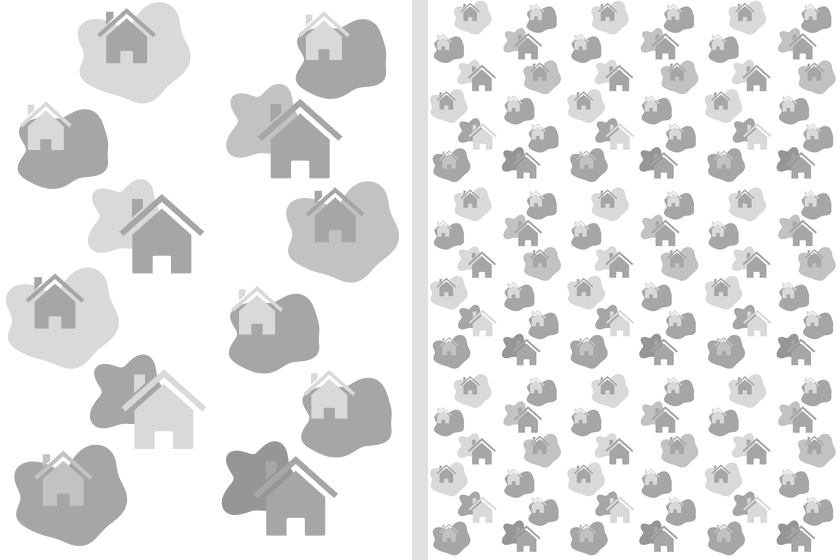
Left: one tile. Right: repeated 3 by 3.
Reproduce this pattern procedurally as a WebGL 2 fragment shader.

```glsl
#version 300 es
precision highp float;
// Seamless scatter of flat grey houses, each on a wavy blob, over white.

uniform vec2 u_resolution;
out vec4 outColor;

const float WHITE = 1.0, LIGHT = 0.85, MID = 0.76, DARK = 0.65, DEEP = 0.59;
const int ROWS = 6, COLUMNS = 2;
const int WIDE = 0, LOW = 1, SIDE = 2; // kinds of motif

// Per kind: blob radius, house scale, house base relative to the blob centre
const vec4 LAYOUT[3] = vec4[3](
    vec4(0.0885, 0.0365, -0.015, -0.014),
    vec4(0.0750, 0.0322, -0.035, -0.001),
    vec4(0.0625, 0.0527, 0.065, -0.100));

// Per kind: outline harmonics 2 to 5
const vec4 COSINES[3] = vec4[3](
    vec4(0.131, -0.085, -0.013, 0.085),
    vec4(0.136, 0.018, -0.037, 0.010),
    vec4(0.029, 0.052, -0.127, 0.108));
const vec4 SINES[3] = vec4[3](
    vec4(0.037, 0.078, -0.082, -0.012),
    vec4(0.079, -0.004, -0.063, -0.044),
    vec4(0.088, -0.017, -0.056, -0.037));

// Per kind: angles and heights of narrow lobes and dents
const vec4 LOBE_ANGLES[3] = vec4[3](
    vec4(0.785, 1.83, 3.11, 3.46),
    vec4(2.74, 3.16, 3.54, 6.14),
    vec4(1.40, 2.27, 4.10, 4.89));
const vec4 LOBE_HEIGHTS[3] = vec4[3](
    vec4(0.09, -0.04, -0.13, 0.16),
    vec4(0.16, -0.17, 0.13, -0.15),
    vec4(0.03, -0.04, 0.02, 0.03));

float hash(vec2 p) {
    return fract(sin(dot(p, vec2(127.1, 311.7))) * 43758.5453);
}

float coverage(float dist, float pixel) {
    return clamp(0.5 - dist / pixel, 0.0, 1.0);
}

float roundedBox(vec2 p, vec2 halfSize, float radius) {
    vec2 q = abs(p) - halfSize + radius;
    return length(max(q, 0.0)) + min(max(q.x, q.y), 0.0) - radius;
}

// Polar outline; dividing by its slope keeps the edge evenly sharp
float blob(vec2 p, float radius, int kind) {
    const vec4 order = vec4(2.0, 3.0, 4.0, 5.0);
    const float sharpness = 25.0;
    float angle = atan(p.y, p.x);
    vec4 c = cos(order * angle), s = sin(order * angle);
    vec4 turn = angle - LOBE_ANGLES[kind];
    vec4 lobes = LOBE_HEIGHTS[kind] * exp(sharpness * (cos(turn) - 1.0));

    float outline = 1.0 + dot(COSINES[kind], c) + dot(SINES[kind], s)
                  + dot(lobes, vec4(1.0));
    float slope = dot(order, SINES[kind] * c - COSINES[kind] * s)
                - sharpness * dot(lobes, sin(turn));
    slope /= outline;
    return (length(p) - radius * outline) / sqrt(1.0 + slope * slope);
}

// House with its base at the origin and walls at x = -1 and x = 1
float house(vec2 p) {
    vec2 pitch = normalize(vec2(0.89, 1.0));
    vec2 fromRidge = vec2(abs(p.x), p.y - 2.56);
    float across = dot(fromRidge, pitch);
    float along = dot(fromRidge, vec2(pitch.y, -pitch.x));

    float roof = max(abs(across) - 0.1, along - 1.83);
    float walls = roundedBox(p - vec2(0.0, 1.25), vec2(1.0, 1.25), 0.05);
    float door = roundedBox(p - vec2(0.0, 0.25), vec2(0.31, 0.35), 0.06);
    float body = max(max(walls, across + 0.27), -door);
    float stack = roundedBox(p - vec2(-0.825, 2.2), vec2(0.185, 0.32), 0.02);
    float chimney = max(stack, 0.17 - across);
    return min(roof, min(body, chimney));
}

// Greys of the blob (x) and the house (y)
vec2 motifShades(int kind, int row) {
    if (kind == LOW || row == 4) return vec2(DARK, LIGHT);
    if (row == 5) return kind == SIDE ? vec2(DEEP, DARK) : vec2(DARK, MID);
    return vec2(row % 3 == 2 - kind / 2 ? MID : LIGHT, DARK);
}

// Centre in a staggered grid, y counted up; motifs stay clear of the edges
vec2 motifCentre(int row, int column, int kind, vec2 tile) {
    float stagger = row % 2 == 0 ? 0.68 : 0.33;
    vec2 grid = vec2((float(column) + stagger) / float(COLUMNS),
                     0.898 - 0.159 * float(row));
    vec2 id = vec2(column, row);
    vec2 jitter = 0.018 * (vec2(hash(id), hash(id + 17.0)) - 0.5);
    vec2 balance = kind == SIDE ? vec2(-0.02, 0.035) : vec2(0.0);
    if (kind == LOW) balance.y = -0.012;
    return grid * tile + jitter + balance;
}

void main() {
    float pixel = 1.0 / u_resolution.y;
    vec2 tile = vec2(u_resolution.x * pixel, 1.0);
    vec2 p = gl_FragCoord.xy * pixel;
    float grey = WHITE;

    for (int row = 0; row < ROWS; row++) {
        for (int column = 0; column < COLUMNS; column++) {
            // The lower rows swap their columns so neighbours stay apart
            int kind = (row + (row < 4 ? column : 1 - column)) % 3;
            vec4 plan = LAYOUT[kind];
            vec2 shades = motifShades(kind, row);

            // Nearest wrapped copy of the motif
            vec2 q = p - motifCentre(row, column, kind, tile);
            q -= tile * round(q / tile);

            float houseDist = house((q - plan.zw) / plan.y) * plan.y;
            grey = mix(grey, shades.x, coverage(blob(q, plan.x, kind), pixel));
            grey = mix(grey, shades.y, coverage(houseDist, pixel));
        }
    }
    outColor = vec4(vec3(grey), 1.0);
}
```
